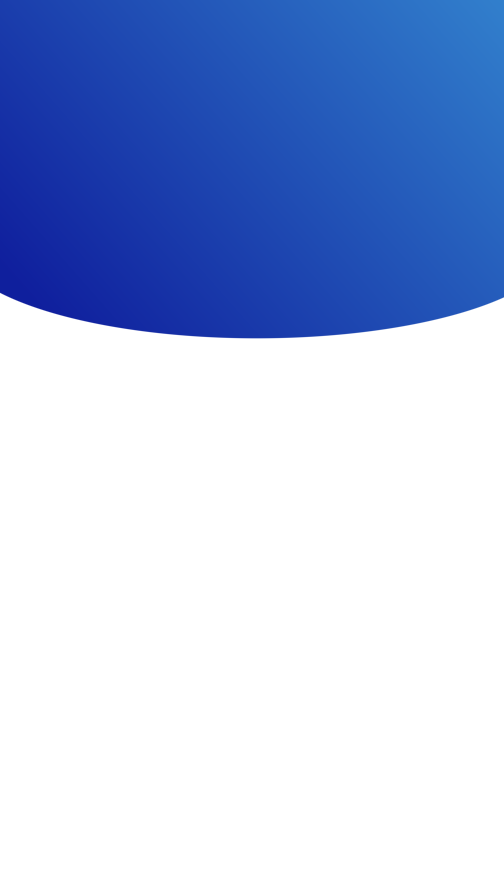
This background is drawn by a WebGL 2 fragment shader. Its source:

```glsl
#version 300 es
precision highp float;
// A white page under a blue header whose lower edge bulges downward.
// The header is an ellipse extended upward as a column, filled with a
// linear gradient that brightens toward the upper right.

uniform vec2 u_resolution;
out vec4 fragColor;

// Lengths are in canvas heights on a 9:16 layout, origin at the lower left.
const float ASPECT = 0.5625;
const vec2 BULGE_CENTER = vec2(0.2865, 0.7311);
const vec2 BULGE_RADII = vec2(0.3385, 0.1087);

const vec2 GRADIENT_ORIGIN = vec2(0.0, 1.0);
const vec2 GRADIENT_DIRECTION = vec2(0.75, 0.66);
const float GRADIENT_START = -0.195;
const float GRADIENT_END = 0.422;

const vec3 PAGE_WHITE = vec3(1.0);
const vec3 DEEP_BLUE = vec3(0.060, 0.120, 0.616);
const vec3 SKY_BLUE = vec3(0.195, 0.500, 0.802);

// Approximate signed distance to the ellipse joined to the column above it.
float headerDistance(vec2 p) {
    vec2 q = p - BULGE_CENTER;
    q.y = min(q.y, 0.0);
    float level = length(q / BULGE_RADII);
    float slope = length(q / (BULGE_RADII * BULGE_RADII));
    return level * (level - 1.0) / max(slope, 1e-4);
}

// Diagonal blend from deep blue to sky blue.
vec3 headerColor(vec2 p) {
    float along = dot(p - GRADIENT_ORIGIN, GRADIENT_DIRECTION);
    float t = (along - GRADIENT_START) / (GRADIENT_END - GRADIENT_START);
    return mix(DEEP_BLUE, SKY_BLUE, clamp(t, 0.0, 1.0));
}

void main() {
    vec2 p = gl_FragCoord.xy / u_resolution * vec2(ASPECT, 1.0);

    // Soften the curved edge over about one pixel.
    float pixel = 1.0 / u_resolution.y;
    float coverage = 1.0 - smoothstep(-0.75 * pixel, 0.75 * pixel, headerDistance(p));

    fragColor = vec4(mix(PAGE_WHITE, headerColor(p), coverage), 1.0);
}
```
